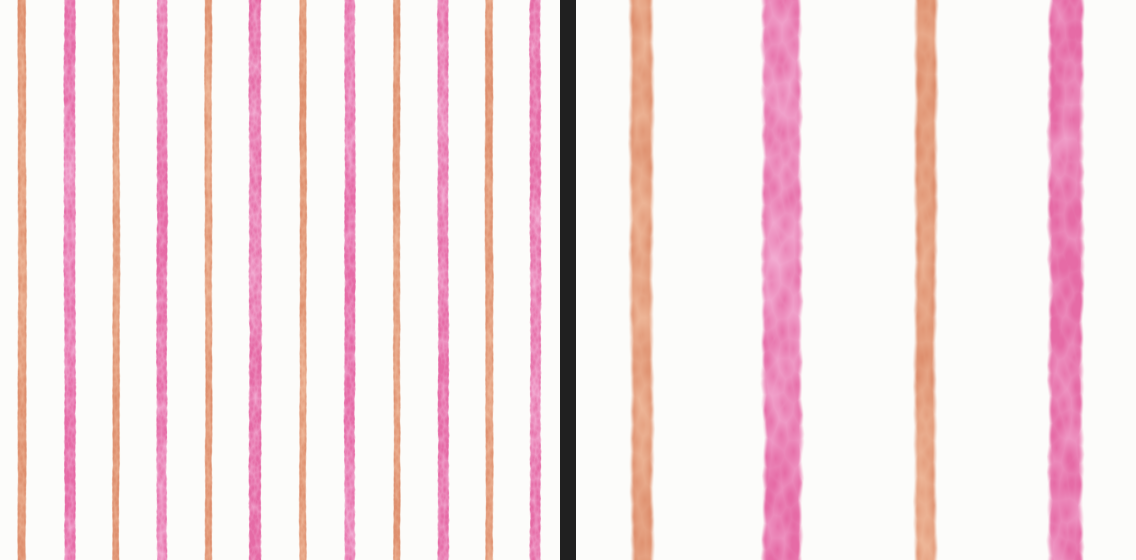
Left, the full canvas; right, a detail of the centre.
This pattern is drawn by a Shadertoy shader. Its source:

```glsl
// Twelve hand-painted watercolour stripes, thin orange alternating with wider pink,
// on off-white paper. Layered sines bend the strokes and vary their pigment;
// cellular noise that wraps vertically adds the mottling and rough edges.

const float STRIPES = 12.0;

vec2 hash2(vec2 p) {
    vec3 q = fract(p.xyx * vec3(0.1031, 0.1030, 0.0973));
    q += dot(q, q.yzx + 33.33);
    return fract((q.xx + q.yz) * q.zy);
}

// Sum of whole-number frequencies, so it repeats over y = 0..1.
float wave(float y, float seed) {
    float sum = 0.0;
    for (int k = 1; k <= 5; k++) {
        float n = float(k);
        float phase = hash2(vec2(seed, n)).x;
        sum += sin(6.2831853 * (y * n * (n + 1.0) * 0.5 + phase)) / n;
    }
    return sum * 0.5;
}

// Distance to the nearest scattered point; wraps after the given number of rows.
float cells(vec2 p, float rows, float seed) {
    vec2 base = floor(p);
    float nearest = 2.0;
    for (int j = -1; j <= 1; j++)
    for (int i = -1; i <= 1; i++) {
        vec2 cell = base + vec2(i, j);
        vec2 key = vec2(cell.x + seed * 17.0, mod(cell.y, rows));
        nearest = min(nearest, length(cell + hash2(key) - p));
    }
    return nearest;
}

void mainImage(out vec4 fragColor, in vec2 fragCoord) {
    vec2 uv = fragCoord / iResolution.xy;
    float id = mod(floor(uv.x * STRIPES), STRIPES);
    float pink = mod(id, 2.0);
    vec2 jitter = hash2(vec2(id, 41.0)) - 0.5;

    // Stroke centre and half width, in canvas units
    float x = uv.x - (id + 0.485) / STRIPES;
    x -= jitter.x * 0.003 + 0.0010 * wave(uv.y, id + 3.0);

    float blotch = cells(vec2(x * 65.0, uv.y * 26.0), 26.0, id + 1.0);
    float grain = cells(vec2(x * 150.0, uv.y * 84.0), 84.0, id + 20.0);

    float halfWidth = mix(0.0068, 0.0098, pink) + jitter.y * 0.0020;
    halfWidth += 0.0005 * wave(uv.y, id + 60.0);
    halfWidth += mix(0.0008, 0.0016, pink) * (0.45 - grain);

    // Soft, slightly bled edge
    float soft = max(0.0017, 0.8 / iResolution.x);
    float cover = 1.0 - smoothstep(-soft, soft, abs(x) - halfWidth);

    // Pigment: long washes, blotches, fine grain and a darker rim
    float wash = 0.40 + 0.30 * wave(uv.y, id + 90.0);
    float pale = wash + 0.55 * (blotch - 0.45) + 0.60 * (grain - 0.45);
    float rim = smoothstep(0.3, 0.9, abs(x) / halfWidth);
    pale = clamp(pale - mix(0.22, 0.08, pink) * (rim - 0.5), 0.0, 1.0);

    vec3 orange = mix(vec3(0.87, 0.56, 0.43), vec3(0.93, 0.71, 0.59), pale);
    vec3 rose = mix(vec3(0.90, 0.42, 0.65), vec3(0.95, 0.67, 0.82), pale);
    vec3 ink = mix(orange, rose, pink);

    // Paint over paper
    fragColor = vec4(mix(vec3(0.99, 0.99, 0.98), ink, cover), 1.0);
}
```
